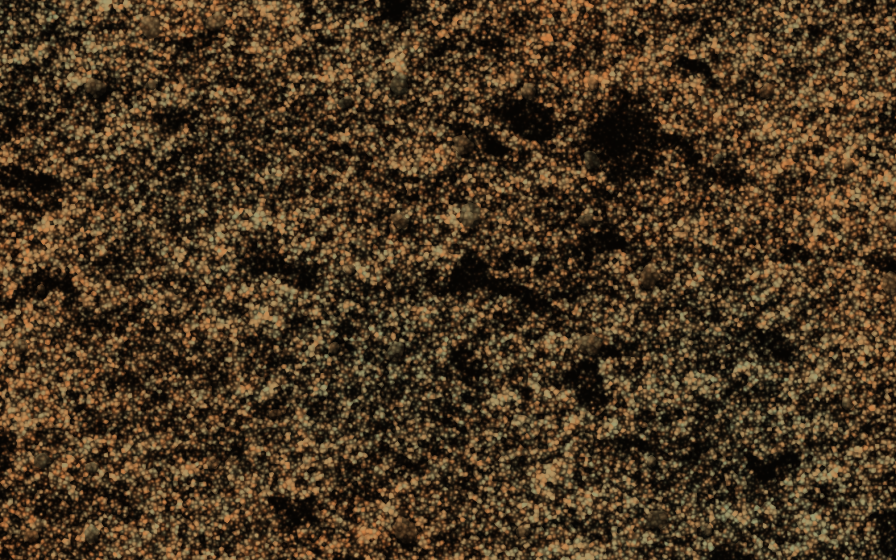
A Shadertoy shader for this texture:

```glsl
// Dry crumbly soil: bright mineral grains over lit crumbs and clods,
// with dark hollows and a few rounded pebbles. All layers add up to one
// bell-shaped tone, which is spread evenly and sent through an earth ramp.

#define GRAINS 135.0       // grains per canvas height
#define CRUMBS 46.0        // crumbs per canvas height
#define CLODS 17.0         // clods per canvas height
#define PEBBLE_CELLS 9.0   // pebble cells per canvas height
#define PEBBLE_SHARE 0.27  // share of cells that hold a pebble
#define GRAIN_CONTRAST 0.68
#define CRUMB_CONTRAST 0.42
#define CLOD_CONTRAST 0.32
#define PIT_DEPTH 2.1
#define TONE_BIAS 0.14
#define LIGHT vec2(-0.25, 0.55)

float hash(vec2 p) {
    return fract(sin(dot(p, vec2(127.1, 311.7))) * 43758.5);
}

vec2 hash2(vec2 p) {
    return vec2(hash(p), hash(p + 57.3));
}

mat2 turn(float angle) {
    float c = cos(angle), s = sin(angle);
    return mat2(c, s, -s, c);
}

float noise(vec2 p) {
    vec2 cell = floor(p), f = fract(p);
    f = f * f * (3.0 - 2.0 * f);
    float low = mix(hash(cell), hash(cell + vec2(1, 0)), f.x);
    float high = mix(hash(cell + vec2(0, 1)), hash(cell + vec2(1, 1)), f.x);
    return mix(low, high, f.y);
}

// Two turned octaves, to hide the lattice
float rough(vec2 p) {
    return 0.65 * noise(turn(0.5) * p) + 0.35 * noise(turn(1.3) * p * 2.3 + 19.0);
}

// Light on a bumpy surface, with darker low ground; about unit spread
float relief(vec2 p) {
    float height = rough(p);
    float slope = height - rough(p + LIGHT);
    return 4.0 * slope + 3.2 * (height - 0.5);
}

// Soft cells: x = grain tone, y = grain tint, z = how filled the spot is
vec3 grains(vec2 p) {
    vec2 cell = floor(p);
    vec3 sum = vec3(0.0);
    for (int j = -1; j <= 1; j++)
    for (int i = -1; i <= 1; i++) {
        vec2 id = cell + vec2(i, j);
        vec2 d = p - id - hash2(id);
        float weight = exp(-7.0 * dot(d, d));
        sum += weight * vec3(hash(id + 11.7), hash(id + 83.1), 1.0);
    }
    return vec3(sum.xy / max(sum.z, 0.0001), sum.z);
}

// x = pebble cover, y = its shading, z = shadow below it, w = its tint
vec4 pebble(vec2 p) {
    vec2 id = floor(p);
    float present = step(hash(id + 5.2), PEBBLE_SHARE);
    float size = mix(0.09, 0.2, pow(hash(id + 31.4), 1.6));
    vec2 d = fract(p) - mix(vec2(0.32), vec2(0.68), hash2(id + 2.9));
    d = turn(6.28 * hash(id + 7.7)) * d * vec2(0.9, 1.15);
    vec2 toLight = turn(6.28 * hash(id + 7.7)) * normalize(LIGHT);
    float wobble = 0.35 * (noise(p * 13.0) - 0.5);
    float edge = length(d) / size + wobble;
    float under = length(d + toLight * size * 0.4) / size + wobble;
    float cover = present * smoothstep(1.05, 0.88, edge);
    float shade = dot(d, toLight) / size - 0.35 * edge * edge;
    float shadow = present * smoothstep(1.25, 0.8, under);
    return vec4(cover, shade, shadow, hash(id + 44.0));
}

// Evenly spread tone (0..1) to earth colour; tint leans olive or rust
vec3 earth(float tone, float tint) {
    float red = 0.02 + 0.45 * tone + 0.25 * pow(tone, 6.0);
    vec3 colour = red * vec3(1.0, 0.70 + 0.14 * red, 0.39 + 0.18 * red);
    return colour * (1.0 + tint * vec3(0.10, -0.06, -0.16));
}

void mainImage(out vec4 fragColor, in vec2 fragCoord) {
    vec2 p = fragCoord / iResolution.y;
    vec2 warp = vec2(noise(p * 21.0), noise(p * 21.0 + 40.0)) - 0.5;

    // Grains and the gaps between them
    vec3 grain = grains(p * GRAINS);
    float z = GRAIN_CONTRAST * (grain.x - 0.5) / 0.24;
    z += 0.24 * (grain.z - 0.45) / 0.18;

    // Crumbs, clods and the broad swells of the ground
    z += CRUMB_CONTRAST * relief(p * CRUMBS);
    z += CLOD_CONTRAST * relief((p + 0.02 * warp) * CLODS * vec2(0.85, 1.1) + 70.0);
    z += 0.9 * (noise(p * 4.0 + 9.0) - 0.5);

    // Hollows, wider than tall
    vec2 hollow = turn(0.2) * (p + 0.035 * warp) * vec2(8.0, 15.0);
    float pit = smoothstep(0.34, 0.2, rough(hollow + 130.0));
    z += TONE_BIAS - PIT_DEPTH * pit;

    // Pebbles, smoother than the soil around them
    vec4 stone = pebble(p * PEBBLE_CELLS);
    z -= 1.1 * stone.z * (1.0 - stone.x);
    z = mix(z, 0.4 * z + 0.9 * stone.y + 0.15, stone.x);

    float tone = 1.0 / (1.0 + exp(-1.7 * z));
    float tint = 2.2 * (grain.y - 0.5) + 1.4 * (noise(p * 3.0 + 60.0) - 0.5);
    tint = mix(tint, 2.4 * (stone.w - 0.6), 0.6 * stone.x);
    fragColor = vec4(earth(tone, tint), 1.0);
}
```
